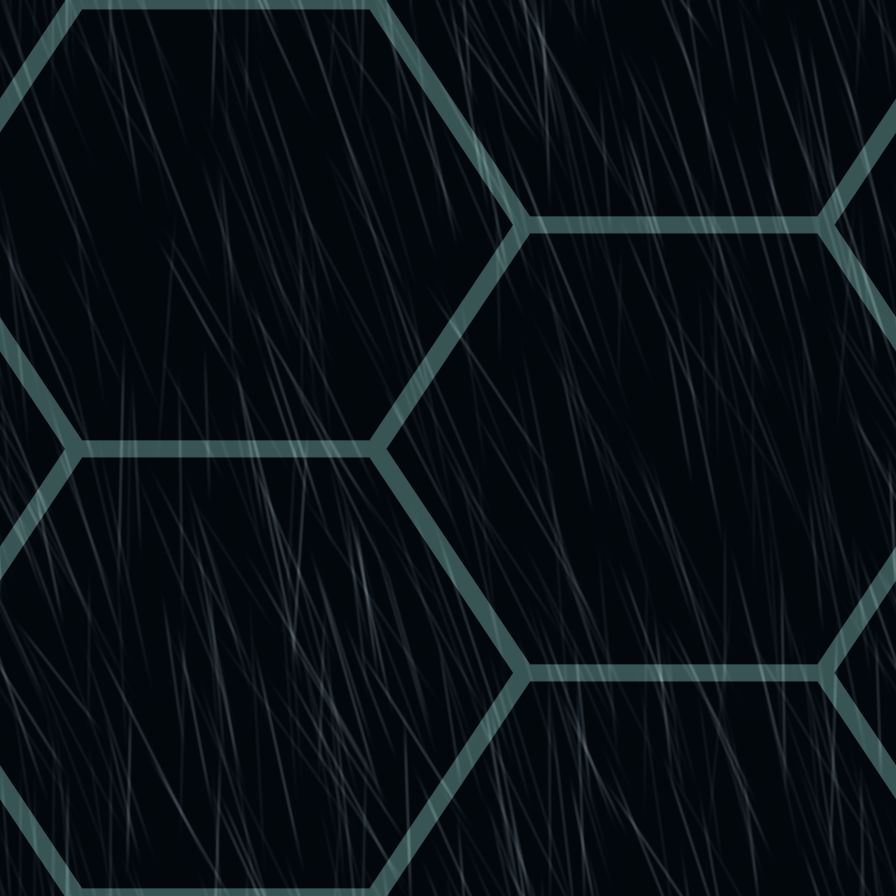
A Shadertoy shader for this pattern:

```glsl
// Dark panel with a wide honeycomb of flat teal lines, worn by long fine slanted scratches.
// The honeycomb is the distance to the border of the nearest hexagon of a staggered lattice;
// the scratches are tapered segments scattered by a wrapping cellular grid.

const vec3 PANEL_COLOR   = vec3(0.003, 0.027, 0.045);
const vec3 LINE_COLOR    = vec3(0.225, 0.330, 0.330);
const vec3 SCRATCH_COLOR = vec3(0.95, 1.00, 1.02);

const vec2 HEX_REPEATS = vec2(1.0, 2.0);      // lattice periods across and down
const vec2 HEX_SHIFT = vec2(0.248, 0.001);
const float HEX_STRETCH = 1.1547005;          // makes the hexagons regular
const float LINE_HALF_WIDTH = 0.0110;

const vec2 SCRATCH_GRID = vec2(8.0, 4.0);     // whole cells, so the scatter wraps
const float SCRATCHES_PER_CELL = 17.0;
const float SCRATCH_WIDTH = 0.0031;
const float MEAN_TILT = 0.28;                 // radians from vertical
const float TILT_SPREAD = 0.40;

vec4 hash4(vec3 seed) {
    vec4 h = fract(seed.xyzx * vec4(0.1031, 0.1030, 0.0973, 0.1099));
    h += dot(h, h.wzxy + 33.33);
    return fract((h.xxyz + h.yzzw) * h.zywx);
}

// Offset from the centre of the nearest lattice cell.
vec2 latticeOffset(vec2 p, vec2 period) {
    return mod(p, period) - 0.5 * period;
}

// Distance to the border shared by neighbouring hexagons.
float honeycombDistance(vec2 uv, vec2 repeats) {
    vec2 stretch = vec2(1.0, HEX_STRETCH);
    vec2 period = stretch / repeats;
    vec2 p = uv * stretch;
    vec2 a = latticeOffset(p, period);
    vec2 b = latticeOffset(p + 0.5 * period, period);
    vec2 q = abs(dot(a, a) < dot(b, b) ? a : b);
    return 0.5 * period.y - max(q.y, dot(q, vec2(0.8660254, 0.5)));
}

// Thin segment about the origin that fades near both ends.
float scratch(vec2 p, float tilt, float halfLength, float width) {
    vec2 along = vec2(sin(tilt), -cos(tilt));
    float t = dot(p, along) / halfLength;
    float side = abs(p.x * along.y - p.y * along.x);
    float taper = 1.0 - smoothstep(0.4, 1.0, abs(t));
    return taper * (1.0 - smoothstep(0.1 * width, width, side));
}

// Sum of the scratches from the surrounding cells.
float scratchField(vec2 uv, vec2 grid, float width) {
    vec2 home = floor(uv * grid);
    float total = 0.0;
    for (int y = -1; y <= 1; y++)
    for (int x = -1; x <= 1; x++) {
        vec2 cell = home + vec2(x, y);
        vec2 wrapped = mod(cell, grid);
        float density = mix(0.4, 1.0, hash4(vec3(wrapped, 71.0)).x);
        float count = floor(density * SCRATCHES_PER_CELL);
        for (float i = 0.0; i < count; i++) {
            vec4 place = hash4(vec3(wrapped, i + 3.0));
            vec4 look = hash4(vec3(wrapped, i + 31.0));
            vec2 center = (cell + place.xy) / grid;
            float tilt = MEAN_TILT + TILT_SPREAD * (place.z + place.w - 1.0);
            float halfLength = mix(0.085, 0.18, look.x);
            float strength = mix(0.04, 0.155, look.y * look.y);
            total += strength * scratch(uv - center, tilt, halfLength, width);
        }
    }
    return total;
}

void mainImage(out vec4 fragColor, in vec2 fragCoord) {
    vec2 uv = fragCoord / iResolution.xy;
    float pixel = 1.0 / min(iResolution.x, iResolution.y);

    // Honeycomb lines
    float border = honeycombDistance(uv + HEX_SHIFT, HEX_REPEATS);
    float line = 1.0 - smoothstep(-0.8 * pixel, 0.8 * pixel, border - LINE_HALF_WIDTH);
    vec3 color = mix(PANEL_COLOR, LINE_COLOR, line);

    // Scratches over everything
    float wear = scratchField(uv, SCRATCH_GRID, max(SCRATCH_WIDTH, 1.2 * pixel));
    color += SCRATCH_COLOR * min(wear, 0.4);

    fragColor = vec4(color, 1.0);
}
```
